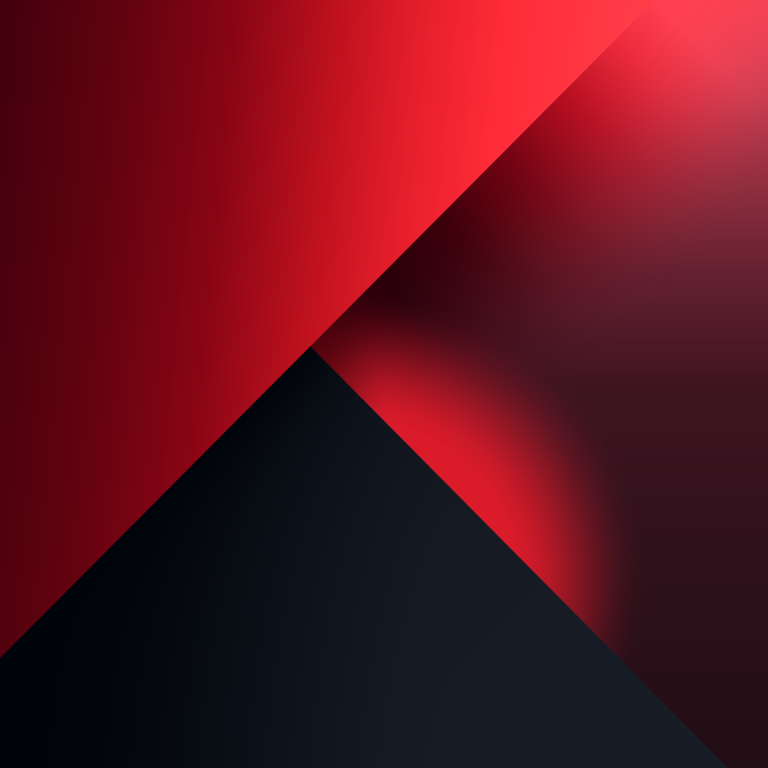
A WebGL 2 fragment shader for this background:

```glsl
#version 300 es
precision highp float;
// Three folded panels meeting at one apex: a bright red sheet, a near-black sheet
// and a shaded crimson sheet with a round glow. Half-plane distances cut the panels;
// short colour ramps and smooth falloffs shade them.

uniform vec2 u_resolution;
out vec4 fragColor;

// Layout, in canvas units with the origin at the lower left
const vec2 APEX = vec2(0.404, 0.549);
const float RISE_SLOPE = 1.005;
const float FALL_SLOPE = -1.009;
const vec2 GLOW_CENTER = vec2(0.46, 0.24);
const float GLOW_INNER = 0.20;
const float GLOW_OUTER = 0.385;
const float RED_TILT = 0.10;
const float FOLD_WIDTH = 0.28;

// Colours
const vec3 INK = vec3(0.0, 0.012, 0.035);
const vec3 SLATE = vec3(0.10, 0.122, 0.16);
const vec3 GLOW = vec3(0.86, 0.105, 0.165);

// Ramp stops: rgb and position
const int STOPS = 7;
const vec4 RED_SHEET[STOPS] = vec4[STOPS](
  vec4(0.26, 0.00, 0.05, -0.04), vec4(0.38, 0.01, 0.06, 0.12),
  vec4(0.54, 0.02, 0.08, 0.27), vec4(0.76, 0.07, 0.12, 0.41),
  vec4(0.90, 0.12, 0.17, 0.51), vec4(1.00, 0.17, 0.22, 0.62),
  vec4(1.00, 0.24, 0.29, 0.80));
const vec4 FOLD_SHADE[STOPS] = vec4[STOPS](
  vec4(0.26, 0.00, 0.04, 0.55), vec4(0.16, 0.00, 0.04, 0.64),
  vec4(0.24, 0.00, 0.04, 0.72), vec4(0.45, 0.01, 0.07, 0.80),
  vec4(0.72, 0.06, 0.13, 0.88), vec4(0.93, 0.17, 0.24, 0.95),
  vec4(1.00, 0.25, 0.32, 1.00));
const vec4 OPEN_SHADE[STOPS] = vec4[STOPS](
  vec4(0.13, 0.05, 0.08, 0.00), vec4(0.19, 0.07, 0.11, 0.30),
  vec4(0.25, 0.08, 0.13, 0.50), vec4(0.40, 0.13, 0.19, 0.65),
  vec4(0.62, 0.20, 0.27, 0.80), vec4(0.80, 0.26, 0.34, 0.92),
  vec4(0.87, 0.28, 0.35, 1.00));

vec3 ramp(vec4 stops[STOPS], float t) {
  vec3 color = stops[0].rgb;
  for (int i = 1; i < STOPS; i++) {
    float start = stops[i - 1].w;
    color = mix(color, stops[i].rgb, clamp((t - start) / (stops[i].w - start), 0.0, 1.0));
  }
  return color;
}

// Signed distance to a line through the apex, positive above it
float aboveLine(vec2 p, float slope) {
  vec2 q = p - APEX;
  return (q.y - slope * q.x) / sqrt(1.0 + slope * slope);
}

vec3 redPanel(vec2 p) {
  return ramp(RED_SHEET, p.x - RED_TILT * (p.y - 0.6));
}

vec3 darkPanel(vec2 p, float depth) {
  float light = depth / (depth + 0.08) * smoothstep(0.0, 0.6, p.x);
  return mix(INK, SLATE, light);
}

vec3 crimsonPanel(vec2 p, float depth) {
  // Saturated shade beside the fold opens into a dusty vertical gradient
  vec3 fold = ramp(FOLD_SHADE, p.y + 0.707 * depth);
  vec3 color = mix(fold, ramp(OPEN_SHADE, p.y), smoothstep(0.0, FOLD_WIDTH, depth));

  // Round glow rising from behind the dark sheet, weaker at the apex
  float glow = 1.0 - smoothstep(GLOW_INNER, GLOW_OUTER, length(p - GLOW_CENTER));
  glow *= mix(0.3, 1.0, smoothstep(0.40, 0.51, p.x));
  return mix(color, GLOW, glow);
}

void main() {
  vec2 p = gl_FragCoord.xy / u_resolution;
  float soft = 0.75 / min(u_resolution.x, u_resolution.y);

  float rise = aboveLine(p, RISE_SLOPE);
  float fall = aboveLine(p, FALL_SLOPE);
  float depth = max(-rise, 0.0);

  // Layer the sheets from back to front
  vec3 color = crimsonPanel(p, depth);
  color = mix(darkPanel(p, depth), color, smoothstep(-soft, soft, fall));
  color = mix(color, redPanel(p), smoothstep(-soft, soft, rise));
  fragColor = vec4(color, 1.0);
}
```
